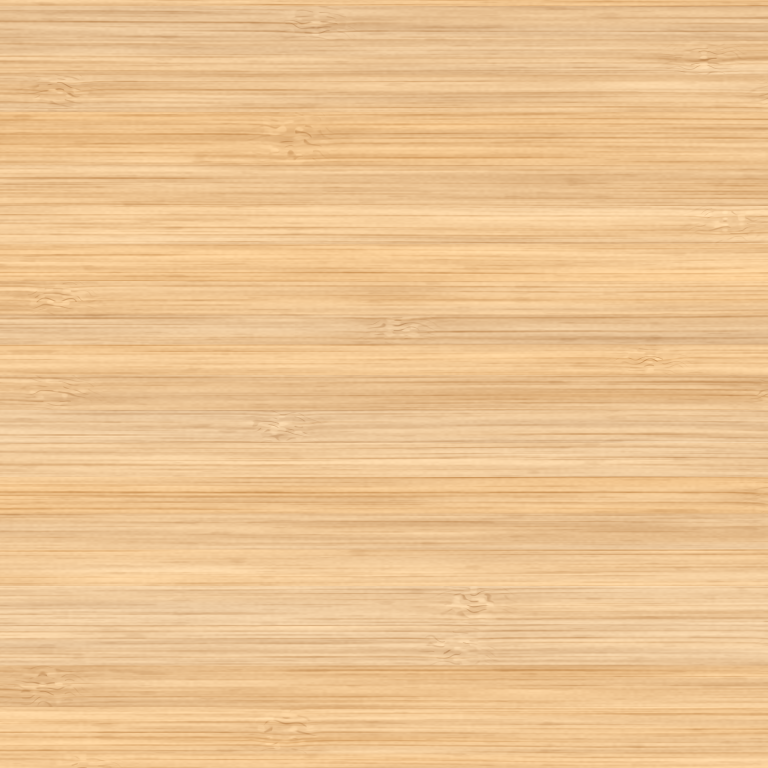
Give the GLSL for this texture, as a WebGL 2 fragment shader.

```glsl
#version 300 es
precision highp float;
// Pressed bamboo board: horizontal strips with fine fibres, thin dark lines and small nodes.

#define STRIPS 21.0          // strips over the canvas height
#define STRIP_CONTRAST 0.055
#define FIBRE_CONTRAST 0.082
#define LINE_ROWS 120.0      // rows that may hold a thin dark line
#define LINE_DEPTH 0.082
#define NODE_SPACING 0.75    // distance between possible nodes in a strip
#define NODE_CHANCE 0.62
#define NODE_WIDTH 0.036
#define NODE_DEPTH 0.15
#define BASE vec3(0.937, 0.780, 0.587)
#define TONE vec3(0.80, 1.00, 1.06)
#define WARMTH vec3(0.014, -0.010, -0.042)

uniform vec2 u_resolution;
out vec4 fragColor;

float hash(vec2 cell) {
    uvec2 k = uvec2(ivec2(cell));
    uint h = k.x * 1597334677u ^ k.y * 3812015801u;
    h = (h ^ (h >> 16)) * 2246822519u;
    h = (h ^ (h >> 13)) * 3266489917u;
    h ^= h >> 16;
    return float(h >> 8) / 16777216.0;
}

float noise(vec2 p) {
    vec2 cell = floor(p), f = fract(p);
    f = f * f * (3.0 - 2.0 * f);
    float low = mix(hash(cell), hash(cell + vec2(1, 0)), f.x);
    float high = mix(hash(cell + vec2(0, 1)), hash(cell + vec2(1, 1)), f.x);
    return mix(low, high, f.y);
}

// Curved cracks and pale flecks of a node: x = tone change, y = mask.
vec2 node(float x, float id, float height) {
    float along = x / NODE_SPACING + hash(vec2(id, 11));
    vec2 cell = vec2(id, floor(along) + 40.0);
    float present = step(hash(cell), NODE_CHANCE);
    float centre = mix(0.15, 0.85, hash(cell + 100.0));
    vec2 q = vec2((fract(along) - centre) * NODE_SPACING / NODE_WIDTH,
                  (height - mix(0.4, 0.6, hash(cell + 200.0))) / 0.42);
    float mask = present * exp(-0.9 * dot(q, q));
    float halo = present * exp(-0.12 * q.x * q.x - 0.8 * q.y * q.y);

    vec2 seed = vec2(id * 17.0, 300.0);
    float tilt = 1.6 * (hash(cell + 400.0) - 0.5);
    float phase = 2.8 * q.y + tilt * q.x + 0.5 * q.x * q.x + 1.5 * noise(q * 2.0 + seed);
    float crack = smoothstep(0.40, 0.05, abs(fract(phase) - 0.5) * 2.0);
    crack *= smoothstep(0.4, 0.6, noise(q * vec2(3.2, 3.6) + seed + 50.0));
    float fleck = smoothstep(0.5, 0.8, noise(q * vec2(3.4, 5.5) + seed + 90.0));
    float tone = mask * (0.07 * fleck - NODE_DEPTH * crack);
    tone -= 0.06 * halo * noise(vec2(q.x * 0.9, q.y * 7.0) + seed + 130.0);
    return vec2(tone, mask);
}

// Thin line at a random height in each row, fading in and out along x.
float thinLine(vec2 p, float rows, float stretch, float seed) {
    float row = floor(p.y * rows);
    float offset = fract(p.y * rows) - mix(0.25, 0.75, hash(vec2(row, seed)));
    float halfWidth = mix(0.0006, 0.0012, hash(vec2(row, seed + 1.0))) * rows;
    float soft = 0.4 * rows / u_resolution.y;
    float profile = smoothstep(halfWidth + soft, halfWidth - soft, abs(offset));
    float reach = noise(vec2(p.x * stretch + 9.0 * hash(vec2(row, seed + 2.0)), row + seed));
    float breaks = noise(vec2(p.x * stretch * 9.0, row + seed + 40.0));
    return profile * smoothstep(0.36, 0.72, reach) * mix(0.55, 1.25, breaks);
}

vec3 bamboo(vec2 p) {
    // Strips of uneven height
    float row = p.y * STRIPS + 0.7 * noise(vec2(3.0, p.y * 8.0));
    float id = floor(row), height = fract(row);
    float tone = STRIP_CONTRAST * (hash(vec2(id, 5)) - 0.5);
    float warm = 1.2 * (hash(vec2(id, 7)) - 0.5);
    vec2 knot = node(p.x, id, height);

    // Fibres drift slightly and bend around nodes
    float bend = 0.004 * noise(vec2(p.x * 2.5, p.y * 12.0));
    bend += 0.005 * knot.y * noise(p * vec2(40.0, 60.0));
    vec2 g = vec2(p.x + 7.3 * hash(vec2(id, 9)), p.y + bend);

    // Soft bands, fibres, hair-fine grain and specks
    float band = noise(g * vec2(1.3, 45.0)) - 0.5;
    float fibre = noise(g * vec2(2.6, 150.0) + 20.0) - 0.5;
    float hair = noise(g * vec2(8.0, 350.0) + 60.0) - 0.5;
    float speck = noise(g * vec2(190.0, 500.0)) - 0.5;
    tone += 0.055 * band + FIBRE_CONTRAST * (fibre + 0.95 * hair) + 0.032 * speck;
    warm += 0.8 * (noise(g * vec2(2.0, 80.0) + 140.0) - 0.5);

    // Long dark lines and short pores
    float line = thinLine(g, LINE_ROWS, 2.6, 500.0);
    line += 0.65 * thinLine(g + 0.003, LINE_ROWS * 1.43, 7.0, 700.0);
    float pore = smoothstep(0.78, 0.94, noise(g * vec2(26.0, 340.0) + 260.0));
    tone -= (LINE_DEPTH * line + 0.04 * pore) * (1.0 - 0.6 * knot.y);
    warm += 0.3 * line;

    // Occasional seam between strips
    float seam = smoothstep(0.06, 0.0, min(height, 1.0 - height));
    float seamFade = smoothstep(0.4, 0.8, noise(vec2(p.x * 2.0, floor(row + 0.5) * 3.0)));
    tone -= 0.035 * seam * seamFade;

    // Pale tones are compressed
    tone += knot.x;
    tone -= 1.2 * tone * abs(tone) * step(0.0, tone);
    return BASE + TONE * tone + WARMTH * warm;
}

void main() {
    vec2 p = gl_FragCoord.xy / u_resolution.y;
    vec2 shift = vec2(0.0, 0.25 / u_resolution.y);
    vec3 colour = 0.5 * (bamboo(p - shift) + bamboo(p + shift));
    fragColor = vec4(clamp(colour, 0.0, 1.0), 1.0);
}
```
